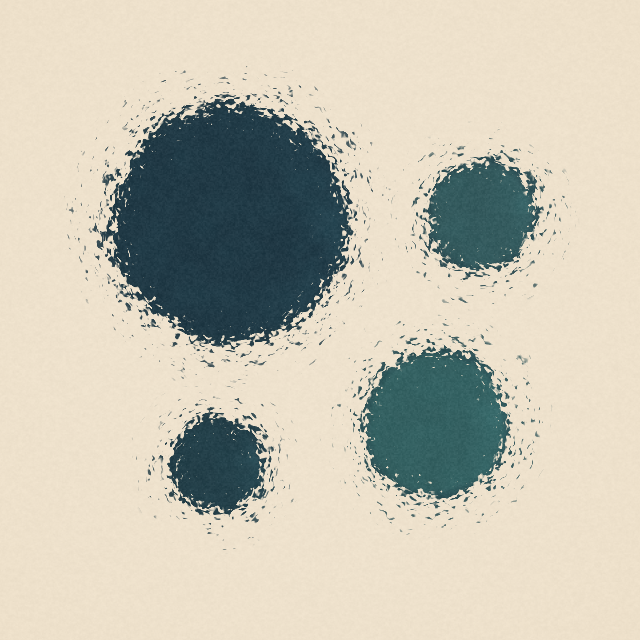
Give the GLSL for this background, as a Shadertoy shader.

```glsl
// Four ink discs with crumbling, spattered rims on warm grainy paper.
// Each rim compares tangentially stretched polar noise with a threshold that
// rises with distance from the disc, so solid ink breaks into flecks.

const float TAU = 6.2831853;
const float UNWRAPPED = 8192.0;
const vec3 PAPER = vec3(0.935, 0.887, 0.806);
const vec3 DARK_INK = vec3(0.115, 0.215, 0.255);

// Integer hash of a lattice cell, in 0..1
float hash(vec2 cell) {
    uvec2 q = uvec2(ivec2(cell)) * uvec2(1597334673u, 3812015801u);
    uint h = (q.x ^ q.y) * 1597334673u;
    h = (h ^ (h >> 15)) * 2246822519u;
    h ^= h >> 13;
    return float(h >> 8) / 16777216.0;
}

// Value noise whose x axis repeats after a whole number of cells
float wrapNoise(vec2 p, float period) {
    vec2 cell = floor(p);
    vec2 f = p - cell;
    f = f * f * (3.0 - 2.0 * f);
    float x0 = mod(cell.x, period);
    float x1 = mod(cell.x + 1.0, period);
    float low = mix(hash(vec2(x0, cell.y)), hash(vec2(x1, cell.y)), f.x);
    float high = mix(hash(vec2(x0, cell.y + 1.0)), hash(vec2(x1, cell.y + 1.0)), f.x);
    return mix(low, high, f.y);
}

float noise(vec2 p) {
    return wrapNoise(p, UNWRAPPED);
}

float fbm(vec2 p) {
    float sum = 0.0, weight = 0.5;
    for (int i = 0; i < 4; i++) {
        sum += weight * noise(p);
        p = mat2(1.6, 1.2, -1.2, 1.6) * p + 17.3;
        weight *= 0.5;
    }
    return sum / 0.9375;
}

// Two octaves of noise running around a circle, longer along the rim
float rimNoise(float turn, float dist, float radius, float seed) {
    float cells = floor(TAU * radius * 135.0);
    float coarse = wrapNoise(vec2(turn * cells, dist * 255.0 + seed), cells);
    float fine = wrapNoise(vec2(turn * cells * 2.0, dist * 430.0 + seed + 57.0), cells * 2.0);
    return 0.6 * coarse + 0.4 * fine;
}

// Noise level that ink must exceed at signed distance d from the rim
float inkThreshold(float d) {
    float inside = 0.30 * (exp(min(d, 0.0) / 0.009) - 1.0) + 3.0 * min(d, 0.0);
    float outside = 0.26 * (1.0 - exp(-max(d, 0.0) / 0.015)) + 2.2 * max(d, 0.0);
    return 0.47 + inside + outside;
}

// x: ink coverage, y: signed distance to the uneven rim
vec2 inkDisc(vec2 p, vec2 center, float radius, float seed, float softness) {
    vec2 q = p - center;
    q += 0.005 * (vec2(noise(p * 120.0 + seed), noise(p * 120.0 + seed + 71.0)) - 0.5);
    float dist = length(q);
    float turn = atan(q.y, q.x) / TAU + 0.5;
    float wobble = wrapNoise(vec2(turn * 13.0, seed), 13.0) - 0.5;
    float d = dist - radius - 0.006 * wobble;

    // Smaller discs throw their flecks less far
    float spread = 0.75 + 1.7 * radius;
    float clumps = 0.20 * (fbm(p * 38.0 + seed) - 0.5);
    float level = inkThreshold(d / spread) + clumps;
    float grain = rimNoise(turn, dist, radius, seed);
    float coverage = smoothstep(level - softness, level + softness, grain);
    coverage *= 1.0 - smoothstep(0.055, 0.085, d / spread);
    return vec2(max(coverage, 1.0 - smoothstep(-0.06, -0.04, d)), d);
}

vec3 paperColor(vec2 p, float grain) {
    float fibre = fbm(p * vec2(190.0, 260.0)) - 0.5;
    float vignette = dot(p - 0.5, p - 0.5);
    vec3 color = PAPER + 0.028 * fibre + 0.014 * grain;
    return color - vignette * vec3(0.012, 0.020, 0.032);
}

void mainImage(out vec4 fragColor, in vec2 fragCoord) {
    float size = min(iResolution.x, iResolution.y);
    vec2 p = (fragCoord - 0.5 * iResolution.xy) / size + 0.5;
    float softness = clamp(62.0 / size, 0.05, 0.14);
    float grain = noise(p * 480.0) - 0.5;

    // Discs as center, radius, noise seed
    vec4 discs[4] = vec4[4](
        vec4(0.358, 0.651, 0.181, 11.0), vec4(0.753, 0.663, 0.084, 233.0),
        vec4(0.682, 0.336, 0.112, 419.0), vec4(0.339, 0.272, 0.071, 631.0));
    vec3 inks[4] = vec3[4](
        vec3(0.112, 0.215, 0.265), vec3(0.190, 0.345, 0.360),
        vec3(0.190, 0.370, 0.375), vec3(0.125, 0.240, 0.280));

    vec3 color = paperColor(p, grain);
    for (int i = 0; i < 4; i++) {
        vec4 disc = discs[i];
        vec2 ink = inkDisc(p, disc.xy, disc.z, disc.w, softness);

        // Cloudy wash, lighter toward the right, with a darker rim
        float side = smoothstep(0.3, 0.9, (p.x - disc.x) / disc.z);
        float wash = fbm(p * 28.0 + disc.w);
        vec3 tint = inks[i] + vec3(0.030, 0.060, 0.060) * (0.6 * (wash - 0.5) + 0.8 * side * wash);
        tint = mix(tint, DARK_INK, 0.5 * smoothstep(-0.014, 0.006, ink.y));
        tint += 0.045 * grain + 0.04 * (fbm(p * 230.0) - 0.5);

        float opacity = mix(0.98, 0.80, smoothstep(0.0, 0.045, ink.y));
        color = mix(color, tint, ink.x * opacity);
    }
    fragColor = vec4(color, 1.0);
}
```
